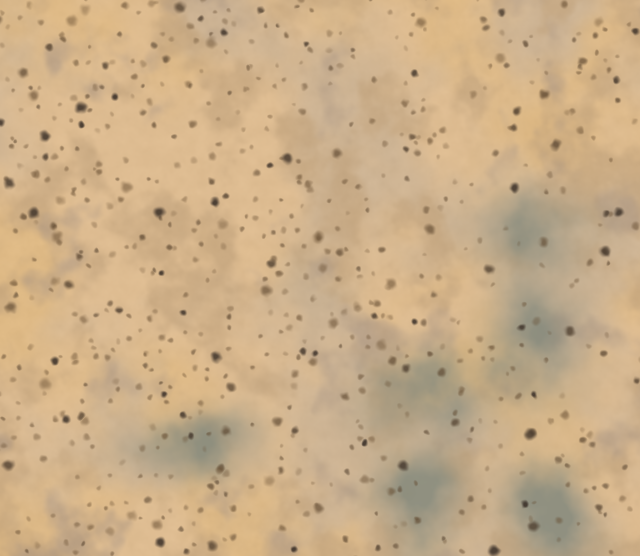
Give the GLSL for this texture, as a Shadertoy shader.

```glsl
const vec3 SAND = vec3(0.870, 0.738, 0.570);
const vec3 OCHRE = vec3(0.870, 0.725, 0.520);
const vec3 DUST = vec3(0.805, 0.705, 0.580);
const vec3 TAN = vec3(0.760, 0.640, 0.490);
const vec3 MAUVE = vec3(0.660, 0.580, 0.510);
const vec3 SLATE = vec3(0.520, 0.540, 0.490);
const vec3 UMBER = vec3(0.400, 0.300, 0.190);
const vec3 SOOT = vec3(0.230, 0.190, 0.160);

float hash(vec2 p) {
    return fract(sin(dot(p, vec2(127.1, 311.7))) * 43758.5453);
}

vec2 hash2(vec2 p) {
    return vec2(hash(p), hash(p + 57.3));
}

float noise(vec2 p) {
    vec2 i = floor(p), f = fract(p);
    f = f * f * (3.0 - 2.0 * f);
    return mix(mix(hash(i), hash(i + vec2(1, 0)), f.x),
               mix(hash(i + vec2(0, 1)), hash(i + vec2(1, 1)), f.x), f.y);
}

float fbm(vec2 p) {
    float sum = 0.0, amp = 0.5;
    for (int i = 0; i < 4; i++) {
        sum += amp * noise(p);
        p = mat2(1.6, 1.2, -1.2, 1.6) * p + 7.7;
        amp *= 0.5;
    }
    return sum / 0.9375;
}

// Soft cloudy stains, gathered towards the lower right
float stains(vec2 p, float aspect, float radius) {
    vec2 warped = p + 0.10 * (vec2(fbm(p * 9.0), fbm(p * 9.0 + 31.0)) - 0.5);
    float clear = 1.0;
    for (int i = 1; i < 10; i++) {
        vec2 spread = fract(float(i) * vec2(0.7549, 0.5698));
        vec2 center = vec2(mix(0.3, 1.0, spread.x), 0.7 * spread.y);
        float weight = smoothstep(-0.05, 0.15, center.x - center.y);
        float stretch = mix(0.75, 1.35, hash(vec2(i, 4.0)));
        vec2 d = (warped - center * vec2(aspect, 1.0)) / radius;
        d *= vec2(stretch, 1.0 / stretch);
        clear *= 1.0 - weight * exp(-dot(d, d));
    }
    return (1.0 - clear) * (0.45 + 0.9 * fbm(p * 15.0 + 3.0));
}

// Jittered grid of blurred specks: x = coverage, y = darkness of the speck
vec2 specks(vec2 p, float cell, float density, vec2 radii, float seed) {
    vec2 home = floor(p / cell);
    vec2 best = vec2(0.0);
    for (int y = -1; y <= 1; y++)
    for (int x = -1; x <= 1; x++) {
        vec2 id = home + vec2(x, y);
        vec2 key = id + seed;
        vec2 center = (id + hash2(key)) * cell;
        float cluster = smoothstep(0.25, 0.75, noise(center * 9.0 + seed));
        float chance = density * (0.5 + cluster) * mix(1.25, 0.75, center.x);
        float size = hash(key + 19.1);
        float radius = mix(radii.x, radii.y, size * size);
        float strength = mix(0.35, 1.0, hash(key + 83.7));
        float cover = 1.0 - smoothstep(0.25 * radius, 1.25 * radius, length(p - center));
        cover *= strength * step(hash(key + 41.9), chance);
        if (cover > best.x) best = vec2(cover, strength);
    }
    return best;
}

vec3 ground(vec2 p, float aspect) {
    float side = p.x / aspect;
    float warm = smoothstep(0.40, 0.70, fbm(p * 4.0 + 11.0) + 0.15 * (0.5 - side));
    vec3 color = mix(SAND, OCHRE, warm);
    float dusty = smoothstep(0.40, 0.72, fbm(p * 5.0 + 23.0) + 0.12 * (side - 0.4));
    color = mix(color, DUST, dusty);
    color = mix(color, TAN, 0.65 * smoothstep(0.48, 0.75, fbm(p * 13.0 + 47.0)));
    color = mix(color, MAUVE, 0.55 * smoothstep(0.60, 0.82, fbm(p * 10.0 + 71.0)));
    return color + 0.035 * (fbm(p * 55.0) - 0.5);
}

vec3 addSpecks(vec3 color, vec2 speck) {
    vec3 ink = mix(UMBER, SOOT, smoothstep(0.6, 1.0, speck.y));
    return mix(color, ink, 0.9 * speck.x);
}

void mainImage(out vec4 fragColor, in vec2 fragCoord) {
    vec2 p = fragCoord / iResolution.y;
    float aspect = iResolution.x / iResolution.y;

    vec3 color = ground(p, aspect);
    color = mix(color, SLATE, clamp(0.9 * stains(p, aspect, 0.078), 0.0, 0.85));

    // Slightly bent coordinates keep the specks from being perfect discs
    vec2 bent = p + 0.004 * (vec2(noise(p * 110.0), noise(p * 110.0 + 9.0)) - 0.5);
    vec2 faint = specks(bent, 0.030, 0.36, vec2(0.0045, 0.0075), 13.0);
    color = addSpecks(color, faint * vec2(0.65, 0.8));
    color = addSpecks(color, specks(bent, 0.050, 0.42, vec2(0.0060, 0.0115), 67.0));

    fragColor = vec4(clamp(color, 0.0, 1.0), 1.0);
}
```
